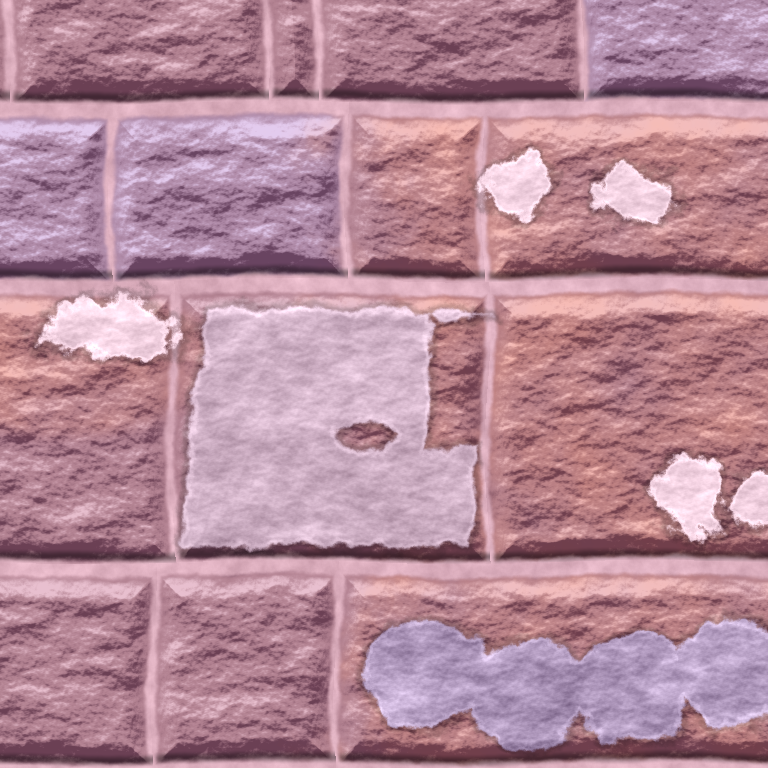
Reproduce this texture procedurally as a WebGL 1 fragment shader.

```glsl
precision highp float;
// Weathered rough-hewn sandstone wall with pale joints and flaking plaster.
uniform vec2 u_resolution;

vec2 hash2(vec2 p) {
  return fract(sin(vec2(dot(p, vec2(127.1, 311.7)), dot(p, vec2(269.5, 183.3)))) * 43758.5);
}

// Cellular noise: distance to the nearest scattered point.
float cells(vec2 p) {
  vec2 cell = floor(p), f = fract(p);
  float nearest = 2.0;
  for (int j = -1; j <= 1; j++)
    for (int i = -1; i <= 1; i++) {
      vec2 g = vec2(float(i), float(j));
      nearest = min(nearest, length(g + hash2(cell + g) - f));
    }
  return nearest;
}

// Layered sines, each layer bent, rotated and doubled.
float waves(vec2 p) {
  float sum = 0.0, amp = 0.5;
  for (int i = 0; i < 6; i++) {
    sum += amp * sin(p.x + 1.4 * sin(p.y * 0.8)) * sin(p.y + 1.2 * sin(p.x * 0.9 + 1.0));
    p = mat2(1.6, 1.2, -1.2, 1.6) * p + 1.7;
    amp *= 0.58;
  }
  return sum;
}

float box(vec2 p, vec2 centre, vec2 halfSize) {
  vec2 q = abs(p - centre) - halfSize;
  return max(q.x, q.y);
}

float blob(vec2 p, vec2 centre, vec2 radius) {
  return (length((p - centre) / radius) - 1.0) * min(radius.x, radius.y);
}

// Bounds of the stone under p: left, bottom, right, top.
vec4 stoneAt(vec2 p) {
  vec2 span = vec2(0.866, 1.06);
  vec4 joints = vec4(0.01, 0.347, 0.412, 0.757);
  if (p.y < 0.268) { span = vec2(0.004, 0.268); joints = vec4(-0.2, 0.2, 0.438, 1.2); }
  else if (p.y < 0.635) { span = vec2(0.268, 0.635); joints = vec4(-0.2, 0.225, 0.635, 1.2); }
  else if (p.y < 0.866) { span = vec2(0.635, 0.866); joints = vec4(0.145, 0.452, 0.63, 1.04); }
  vec2 sides = vec2(-0.25, 1.25);
  for (int i = 0; i < 4; i++) {
    if (joints[i] < p.x) sides.x = max(sides.x, joints[i]);
    else sides.y = min(sides.y, joints[i]);
  }
  return vec4(sides.x, span.x, sides.y, span.y);
}

// Depth inside the stone; the mortar bed is thicker along the top.
float inset(vec2 p, vec4 s) {
  vec2 low = p - s.xy - vec2(0.005, 0.004), high = s.zw - p - vec2(0.005, 0.017);
  return min(min(low.x, low.y), min(high.x, high.y)) + 0.004 * waves(p * 45.0);
}

float relief(vec2 p, vec4 s) {
  vec2 q = p + s.xy * 7.0;
  float hewn = 0.011 * waves(q * vec2(20.0, 34.0)) + 0.010 * cells(q * vec2(11.0, 19.0));
  float bevel = smoothstep(0.0, 0.032, inset(p, s));
  return 0.018 * bevel + hewn * (0.2 + 0.8 * bevel);
}

void main() {
  vec2 uv = gl_FragCoord.xy / u_resolution;
  vec2 p = uv + vec2(0.004 * sin(uv.y * 19.0), 0.003 * sin(uv.x * 13.0));
  vec4 stone = stoneAt(p);
  float depth = inset(p, stone);
  float mottle = waves(p * 17.0 + stone.xy * 9.0);
  float grain = waves(p * 75.0);

  // Light from above, slightly left.
  float slope = (relief(p, stone) - relief(p + vec2(-0.0012, 0.004), stone)) / 0.004;
  float tone = 0.47 + 0.52 * slope + 0.13 * mottle + 0.05 * grain
    + 0.12 * (hash2(stone.xy).x - 0.5);
  vec3 color = mix(vec3(0.42, 0.25, 0.33), vec3(0.70, 0.51, 0.57), smoothstep(0.0, 0.5, tone));
  color = mix(color, vec3(0.91, 0.75, 0.81), smoothstep(0.45, 1.05, tone));

  // Rusty stones to the right, lilac ones in the upper courses.
  float rust = smoothstep(0.40, 0.55, p.x + 0.1 * mottle) * step(p.y, 0.866);
  rust = max(rust, smoothstep(0.03, 0.0, blob(p, vec2(0.08, 0.53), vec2(0.17, 0.08))));
  color *= mix(vec3(1.0), vec3(1.06, 0.98, 0.88), rust * (0.7 + 0.5 * mottle));
  float lilac = step(0.635, p.y) * step(p.y, 0.866) * step(p.x, 0.452)
    + step(0.866, p.y) * step(0.757, p.x);
  color = mix(color, color * vec3(0.98, 1.06, 1.15), lilac);

  // Pale mortar, then a dark shadow under each stone.
  vec3 mortar = vec3(0.87, 0.69, 0.75) + 0.07 * grain + 0.05 * mottle;
  color = mix(mortar, color, smoothstep(-0.003, 0.005, depth));
  float underside = p.y - stone.y - 0.009 + 0.003 * mottle;
  color *= 1.0 - 0.38 * smoothstep(0.010, 0.0, abs(underside)) * smoothstep(0.0, 0.01, p.x - stone.x);

  // Large plaster slab with a broken corner and a chip.
  float ragged = 0.010 * waves(p * 32.0) + 0.004 * grain;
  float slab = box(p - vec2(0.1 * (p.y - 0.44), 0.0), vec2(0.438, 0.443), vec2(0.187, 0.155));
  slab = max(slab, -box(p, vec2(0.62, 0.505), vec2(0.062, 0.085)));
  slab = max(slab, -blob(p, vec2(0.475, 0.432), vec2(0.032, 0.016))) + ragged;

  // Blue-grey flakes in the bottom course.
  float flakes = 1.0;
  for (int i = 0; i < 4; i++) {
    float k = float(i);
    flakes = min(flakes, blob(p, vec2(0.56 + 0.132 * k, 0.107 + 0.022 * sin(k * 2.5 + 1.0)), vec2(0.081, 0.072)));
  }
  flakes += ragged * 1.4;

  // Scattered whitewash remnants.
  float white = blob(p, vec2(0.14, 0.575), vec2(0.095, 0.038));
  white = min(white, blob(p, vec2(0.90, 0.35), vec2(0.045, 0.058)));
  white = min(white, blob(p, vec2(0.99, 0.35), vec2(0.035, 0.04)));
  white = min(white, blob(p, vec2(0.68, 0.76), vec2(0.045, 0.036)));
  white = min(white, blob(p, vec2(0.83, 0.742), vec2(0.05, 0.032))) + ragged * 1.8;

  float plaster = min(slab, min(flakes, white));
  color *= 1.0 - 0.2 * smoothstep(0.012, 0.002, plaster);
  float shade = 0.10 * slope + 0.06 * mottle + 0.07 * grain;
  color = mix(color, vec3(0.81, 0.69, 0.77) + shade, smoothstep(0.003, -0.003, slab));
  color = mix(color, vec3(0.70, 0.61, 0.75) + shade * 1.3, smoothstep(0.003, -0.003, flakes));
  color = mix(color, vec3(0.95, 0.82, 0.88) + shade, smoothstep(0.003, -0.004, white));
  color += 0.08 * smoothstep(0.005, 0.0, abs(plaster + 0.004));

  gl_FragColor = vec4(clamp(color, 0.0, 1.0), 1.0);
}
```
